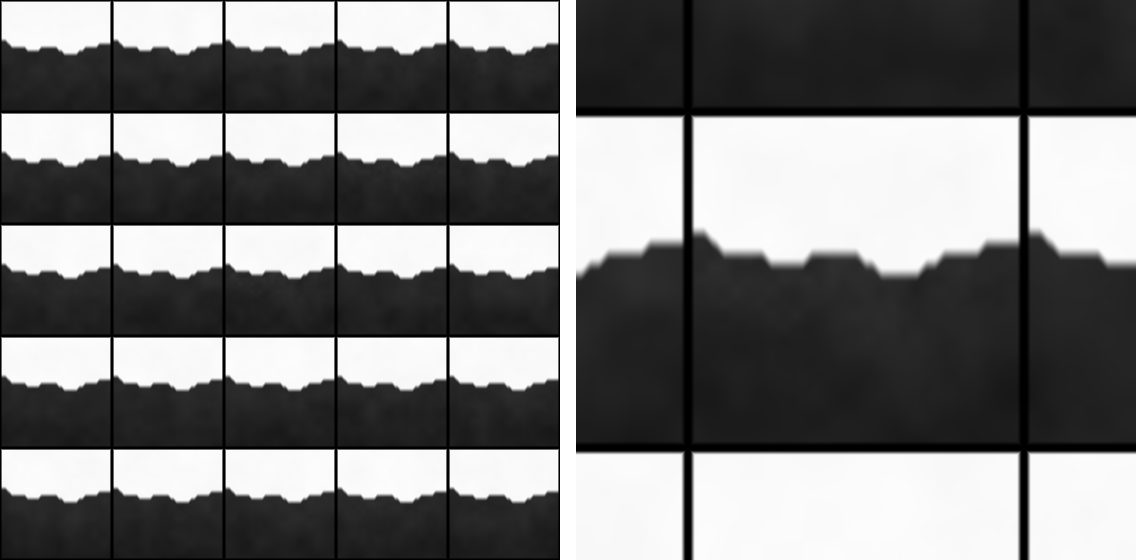
Left: the whole. Right: its middle third, enlarged.
Write a Shadertoy shader that draws this pattern.

```glsl
const float REPEATS = 5.0;  // cells across and down
const float ROWS = 32.0;    // coarse steps inside one cell

float hash(vec2 p) {
    return fract(sin(dot(p, vec2(127.1, 311.7))) * 43758.5453);
}

// Value noise on a lattice that wraps after "period" units
float wrapNoise(vec2 p, float period) {
    vec2 i = floor(p);
    vec2 f = fract(p);
    f = f * f * (3.0 - 2.0 * f);
    vec2 lo = mod(i, period);
    vec2 hi = mod(i + 1.0, period);
    float bottom = mix(hash(lo), hash(vec2(hi.x, lo.y)), f.x);
    float top = mix(hash(vec2(lo.x, hi.y)), hash(hi), f.x);
    return mix(bottom, top, f.y);
}

// Noise over the whole canvas, centred on zero
float mottle(vec2 uv, float perCell) {
    float period = REPEATS * perCell;
    return wrapNoise(uv * period, period) - 0.5;
}

// Depth of the stepped skyline below the cell top, in rows
float skylineDepth(float column) {
    // x: column of the step, y: rows down
    vec2 steps[9] = vec2[9](
        vec2(2.0, 1.0), vec2(3.0, 1.0), vec2(7.5, 1.0),
        vec2(11.4, -1.0), vec2(16.5, 1.0), vec2(18.0, 1.0),
        vec2(22.3, -1.0), vec2(24.0, -1.0), vec2(28.0, -1.0));
    float depth = 11.5;
    for (int i = 0; i < 9; i++) {
        depth += steps[i].y * smoothstep(-0.6, 0.6, column - steps[i].x);
    }
    return depth;
}

// 0 on the cell border, 1 inside
float borderMask(vec2 cell) {
    vec2 inset = min(cell, 1.0 - cell);
    return smoothstep(0.006, 0.022, min(inset.x, inset.y));
}

float skyShade(vec2 uv) {
    return 0.98 + 0.016 * mottle(uv, 5.0) + 0.008 * mottle(uv, 16.0);
}

float groundShade(vec2 uv, float below, float roughness) {
    float shade = mix(0.158, 0.112, smoothstep(0.0, 17.0, below));
    shade += 0.035 * mottle(uv, 6.0) + 0.018 * mottle(uv, 13.0);
    // Fine grain, strongest under the skyline
    float grain = mix(0.01, 0.045, roughness) * exp(-below * 0.18);
    return shade + grain * mottle(uv, 28.0);
}

void mainImage(out vec4 fragColor, in vec2 fragCoord) {
    vec2 uv = fragCoord / iResolution.xy;
    vec2 grid = uv * REPEATS;
    vec2 cell = fract(grid);
    float roughness = pow(hash(floor(grid) + 3.0), 3.0);

    // Bright upper part over dark ground
    float below = (1.0 - cell.y) * ROWS - skylineDepth(cell.x * ROWS);
    float ground = groundShade(uv, max(below, 0.0), roughness);
    float shade = mix(skyShade(uv), ground, smoothstep(-0.75, 0.75, below));

    // Black grid lines
    shade *= borderMask(cell);
    fragColor = vec4(vec3(shade), 1.0);
}
```
